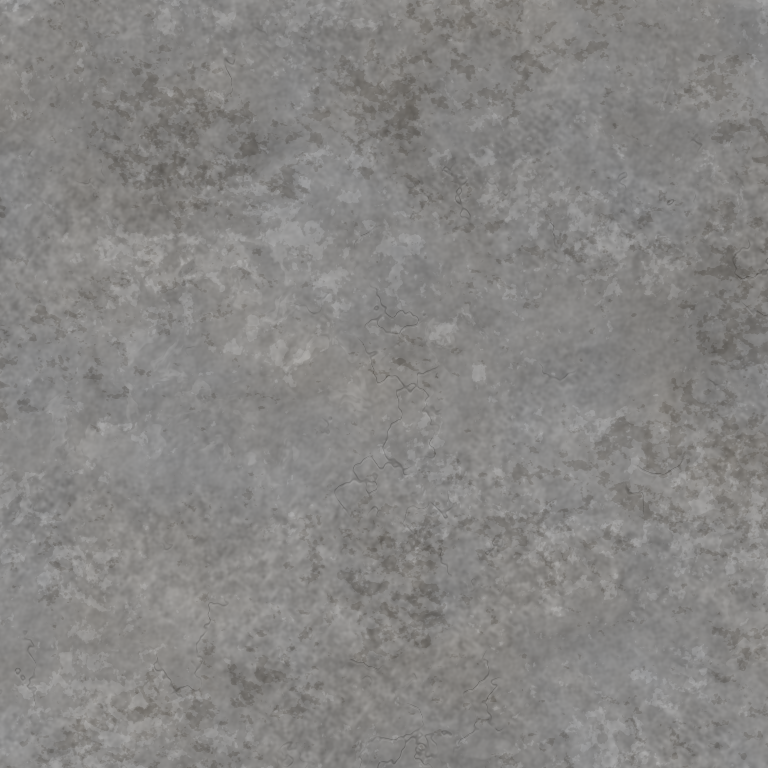
A Shadertoy shader for this texture:

```glsl
// Weathered grey concrete: soft cloudy mottling with crisp grain, clustered dark
// pits, pale plaster flakes and a few hairline cracks.
// All layers are fractal value noise, gated by broad patch masks.

const vec3 CONCRETE = vec3(0.530, 0.525, 0.519);
const vec3 WARM_TINT = vec3(0.007, 0.001, -0.008);

float hash(vec2 p) {
    return fract(sin(dot(p, vec2(127.1, 311.7))) * 43758.5453);
}

float valueNoise(vec2 p) {
    vec2 cell = floor(p);
    vec2 f = fract(p);
    f = f * f * (3.0 - 2.0 * f);
    float low = mix(hash(cell), hash(cell + vec2(1.0, 0.0)), f.x);
    float high = mix(hash(cell + vec2(0.0, 1.0)), hash(cell + vec2(1.0, 1.0)), f.x);
    return mix(low, high, f.y);
}

// Fractal sum, normalised to 0..1; each octave is turned to hide the grid
float fbm(vec2 p, int octaves, float gain) {
    float sum = 0.0;
    float total = 0.0;
    float weight = 0.5;
    for (int i = 0; i < octaves; i++) {
        sum += weight * valueNoise(p);
        total += weight;
        weight *= gain;
        p = mat2(1.6, 1.2, -1.2, 1.6) * p + vec2(17.3, 9.1);
    }
    return sum / total;
}

// Broad region in which a kind of wear may appear
float patchMask(vec2 p, vec2 frequency, float start, float end) {
    return smoothstep(start, end, fbm(p * frequency, 5, 0.6));
}

// Small ragged specks; a denser patch lowers the threshold
float specks(vec2 p, float frequency, float density) {
    float threshold = mix(0.70, 0.46, density);
    return smoothstep(threshold, threshold + 0.10, fbm(p * frequency, 4, 0.7));
}

// Thin line along the middle level of a noise field
float hairline(vec2 p, float frequency, float width) {
    return 1.0 - smoothstep(0.0, width, abs(fbm(p * frequency, 5, 0.6) - 0.5));
}

// Slope of the fine surface, lit from the upper left
float relief(vec2 p, float frequency) {
    vec2 toLight = vec2(-0.0025, 0.0025);
    return fbm(p * frequency, 3, 0.6) - fbm((p + toLight) * frequency, 3, 0.6);
}

void mainImage(out vec4 fragColor, in vec2 fragCoord) {
    vec2 uv = fragCoord / iResolution.y;

    // Bend the domain so that patches get ragged outlines
    vec2 bend = vec2(fbm(uv * 9.0 + 3.7, 5, 0.6), fbm(uv * 9.0 + 41.2, 5, 0.6)) - 0.5;
    vec2 p = uv + 0.09 * bend;

    // Cloudy body, mottling and crisp grain
    float tone = 0.12 * (fbm(p * vec2(3.5, 5.0) + 5.0, 5, 0.55) - 0.5);
    tone += 0.11 * (fbm(p * vec2(13.0, 17.0) + 23.0, 5, 0.65) - 0.5);
    float roughness = patchMask(p + 97.0, vec2(5.0, 7.0), 0.35, 0.65);
    tone += mix(0.08, 0.16, roughness) * (fbm(uv * 105.0 + 61.0, 2, 0.9) - 0.5);
    tone += 0.09 * relief(uv, 60.0);

    // Dark pits in clusters, stretched sideways
    float pitted = patchMask(p + 11.0, vec2(4.0, 6.5), 0.40, 0.68);
    float pits = specks(uv * vec2(0.9, 1.1) + 2.0, 62.0, pitted);
    float hollows = pitted * specks(uv + 0.03 * bend + 31.0, 27.0, 0.6);
    tone -= 0.066 * pits + 0.032 * hollows;

    // Pale flakes, with a few larger scraped spots
    float flaked = patchMask(p + 29.0, vec2(4.5, 6.0), 0.40, 0.70);
    float flakes = specks(uv + 0.02 * bend + 7.0, 58.0, flaked);
    float scraped = patchMask(p + 53.0, vec2(6.0, 9.0), 0.56, 0.70);
    float scrapes = scraped * specks(p + 19.0, 30.0, 0.75);
    tone += 0.058 * flakes + 0.05 * scrapes;

    // Short faint cracks with a lit lower rim
    float cracked = patchMask(p + 71.0, vec2(8.0), 0.56, 0.68);
    float crack = hairline(uv + 13.0, 9.0, 0.013);
    float rim = hairline(uv + vec2(13.0, 13.003), 9.0, 0.013);
    tone += cracked * (0.03 * rim - 0.09 * crack);

    // Faint warm and cool stains, browner inside the pits
    float warmth = 3.0 * (fbm(p * 8.0 + 83.0, 5, 0.6) - 0.5);
    warmth += 0.7 * pits + 0.4 * hollows - 0.3 * flakes;

    vec3 color = CONCRETE + tone + WARM_TINT * warmth;
    fragColor = vec4(clamp(color, 0.0, 1.0), 1.0);
}
```
